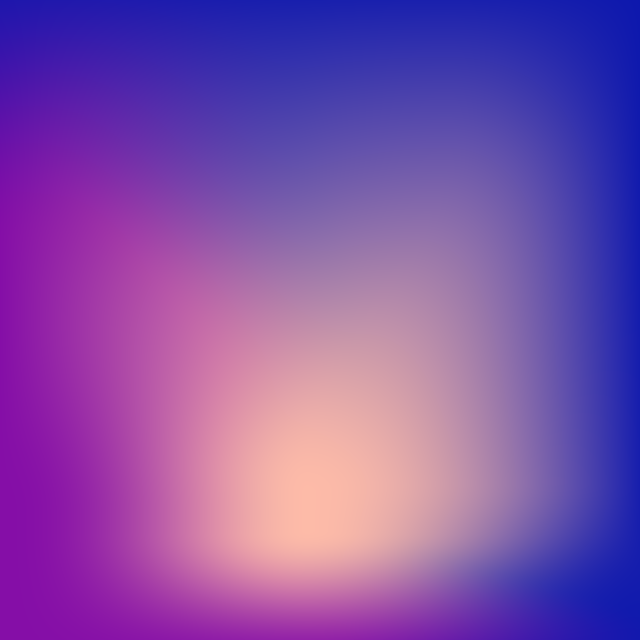
A Shadertoy shader for this background:

```glsl
// A soft mesh gradient: violet on the left blends into blue on the top and right,
// and a peach glow rises from the lower middle. Two smooth weights, one for the
// base blend and one for the glow, mix three colours.

const vec3 VIOLET = vec3(0.520, 0.055, 0.655);
const vec3 BLUE   = vec3(0.050, 0.092, 0.680);
const vec3 PEACH  = vec3(0.992, 0.732, 0.660);

const float HALF_PI = 1.570796;

// Rounded rise from 0 to 1, level at the end
float sineRise(float s) {
    return sin(HALF_PI * clamp(s, 0.0, 1.0));
}

// S-shaped rise from 0 to 1, level at both ends
float softRise(float s) {
    return smoothstep(0.0, 1.0, s);
}

// Linear fall around zero with a rounded tip of the given radius
float roundedFall(float d, float radius) {
    d = max(d, 0.0);
    return sqrt(d * d + radius * radius) - radius;
}

// Share of blue in the base: 0 is violet, 1 is blue
float blueWeight(vec2 uv) {
    float low = 1.0 - smoothstep(0.0, 0.2, uv.y);
    float high = smoothstep(0.4, 0.8, uv.y);
    float start = 0.33 + 0.15 * low - 0.28 * high;
    float end = 0.57 + 0.50 * low - 0.08 * high;
    float across = smoothstep(start, end, uv.x);
    float upward = smoothstep(0.62, 1.12, uv.y);
    return 1.0 - (1.0 - across) * (1.0 - upward);
}

// Strength of the glow across the canvas; its ridge leans right with height
float glowAcross(vec2 uv) {
    float ridge = mix(0.48, 0.70, smoothstep(0.25, 0.8, uv.y));
    if (uv.x < ridge) {
        float s = uv.x / ridge;
        return mix(pow(softRise(s), 1.25), sineRise(s), smoothstep(0.2, 0.6, uv.y));
    }
    float s = (1.0 - uv.x) / (1.0 - ridge);
    float side = mix(softRise(s), sineRise(s), smoothstep(0.06, 0.25, uv.y));
    return mix(0.04, 1.0, side);
}

// Strength of the glow by height: quick rise, then a long fade to the top
float glowUpward(float y) {
    float rise = smoothstep(-0.045, 0.17, y);
    float fade = 1.0 - 1.4 * roundedFall(y - 0.23, 0.1);
    return rise * fade;
}

void mainImage(out vec4 fragColor, in vec2 fragCoord) {
    vec2 uv = fragCoord / iResolution.xy;

    // Violet and blue base
    vec3 color = mix(VIOLET, BLUE, blueWeight(uv));

    // Peach glow on top
    float glow = clamp(glowAcross(uv) * glowUpward(uv.y), 0.0, 1.0);
    color = mix(color, PEACH, glow);

    fragColor = vec4(color, 1.0);
}
```
